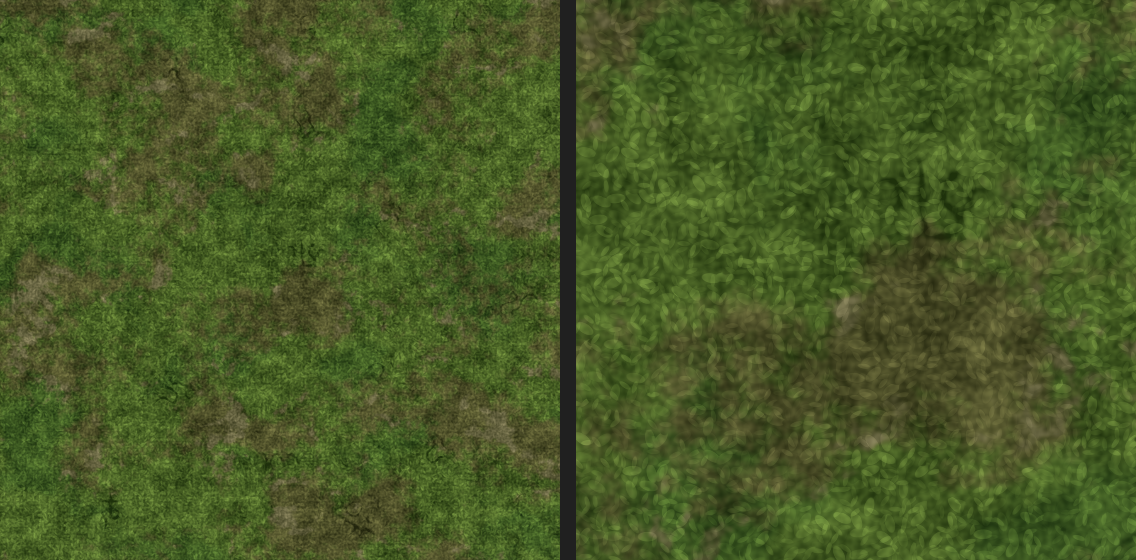
Left: the whole. Right: its middle third, enlarged.
A WebGL 2 fragment shader for this texture:

```glsl
#version 300 es
precision highp float;
// Patchy meadow seen from above: tufts of short grass, dry moss and bare soil.
// Warped gradient noise lays out the patches; layers of small random leaves
// and fine noise give a light value that picks a colour from each ground ramp.
uniform vec2 u_resolution;
out vec4 fragColor;

// Dark and light ends of each ground colour
const vec3 GRASS_DARK = vec3(0.16, 0.24, 0.07);
const vec3 GRASS_LIGHT = vec3(0.45, 0.57, 0.24);
const vec3 LUSH_DARK = vec3(0.13, 0.22, 0.07);
const vec3 LUSH_LIGHT = vec3(0.38, 0.52, 0.21);
const vec3 MOSS_DARK = vec3(0.18, 0.19, 0.08);
const vec3 MOSS_LIGHT = vec3(0.48, 0.48, 0.27);
const vec3 SOIL_DARK = vec3(0.28, 0.28, 0.16);
const vec3 SOIL_LIGHT = vec3(0.59, 0.56, 0.41);

// Feature counts across the canvas
const float PATCH_FREQ = 5.5;
const float CLUMP_FREQ = 32.0;
const float LEAF_FREQ = 105.0;
const float BLADE_FREQ = 175.0;
const float GRAIN_FREQ = 230.0;

// Strength of each contribution to the light value
const float CLUMP_GAIN = 0.85;
const float LEAF_GAIN = 0.38;
const float BLADE_GAIN = 0.36;
const float GRAIN_GAIN = 0.35;
const float CREVICE_DEPTH = 0.4;

const float TAU = 6.28319;

vec2 hash2(vec2 cell) {
    uvec2 v = uvec2(ivec2(cell) + 4096);
    v = v * 1664525u + 12345u;
    v.x += v.y * 1664525u;
    v.y += v.x * 1664525u;
    v ^= v >> 16u;
    v.x += v.y * 1664525u;
    v.y += v.x * 1664525u;
    v ^= v >> 16u;
    return vec2(v & 0xffffu) / 65536.0;
}

float cornerSlope(vec2 cell, vec2 offset) {
    float angle = TAU * hash2(cell).x;
    return dot(vec2(cos(angle), sin(angle)), offset);
}

float gradientNoise(vec2 p) {
    vec2 i = floor(p), f = p - i;
    vec2 w = f * f * f * (f * (f * 6.0 - 15.0) + 10.0);
    vec2 e = vec2(1.0, 0.0);
    float low = mix(cornerSlope(i, f), cornerSlope(i + e, f - e), w.x);
    float high = mix(cornerSlope(i + e.yx, f - e.yx), cornerSlope(i + 1.0, f - 1.0), w.x);
    return mix(low, high, w.y);
}

float fbm(vec2 p, int octaves) {
    float sum = 0.0, gain = 0.5;
    for (int i = 0; i < octaves; i++) {
        sum += gain * gradientNoise(p);
        p = mat2(1.6, 1.2, -1.2, 1.6) * p + 17.3;
        gain *= 0.5;
    }
    return sum;
}

// Tone of overlapping leaves, one per cell, over a dark gap
float leafTone(vec2 p, float halfLength, float halfWidth, float pixel) {
    vec2 home = floor(p);
    float tone = 0.15;
    for (int y = -1; y <= 1; y++) {
        for (int x = -1; x <= 1; x++) {
            vec2 cell = home + vec2(x, y);
            vec2 place = hash2(cell), look = hash2(cell + 531.0);
            vec2 d = p - cell - 0.25 - 0.5 * place;
            float c = cos(TAU * look.x), s = sin(TAU * look.x);
            d = vec2(c * d.x + s * d.y, c * d.y - s * d.x) / vec2(halfLength, halfWidth);
            float edge = (length(d) - 1.0) * halfWidth;
            float cover = 1.0 - smoothstep(-0.5 * pixel, 0.5 * pixel, edge);
            tone = mix(tone, look.y + 0.12 * d.x, cover);
        }
    }
    return tone;
}

void main() {
    vec2 uv = gl_FragCoord.xy / u_resolution.y;
    float pixel = 1.0 / u_resolution.y;

    // Patch layout, slightly wider than tall
    vec2 warp = vec2(fbm(uv * 9.0 + 40.0, 3), fbm(uv * 9.0 + 80.0, 3));
    vec2 p = (uv + 0.08 * warp) * vec2(0.85, 1.15);
    float clump = fbm(uv * CLUMP_FREQ + 11.0, 3);
    float fray = fbm(uv * 62.0 + 150.0, 3);
    float dryField = fbm(p * PATCH_FREQ + 3.0, 4) + 0.3 * fray;
    float dry = smoothstep(-0.05, 0.18, dryField);
    float lush = smoothstep(0.0, 0.2, fbm(p * 6.0 + 210.0, 3) + 0.2 * fray);
    float bareField = fbm(p * vec2(10.0, 15.0) + 120.0, 4) + 0.3 * fray;
    float bare = smoothstep(0.1, 0.24, bareField) * smoothstep(-0.02, 0.12, dryField);

    // Light from leaves, clumps and grain
    float leaves = leafTone(uv * LEAF_FREQ, 0.6, 0.3, pixel * LEAF_FREQ);
    float blades = leafTone(uv * BLADE_FREQ + 300.0, 0.65, 0.25, pixel * BLADE_FREQ);
    float detail = LEAF_GAIN * (leaves - 0.45) + BLADE_GAIN * (blades - 0.42);
    float light = 0.5 + CLUMP_GAIN * clump + detail * mix(1.0, 0.75, dry);
    light += GRAIN_GAIN * gradientNoise(uv * GRAIN_FREQ + 70.0);
    light += 0.35 * fbm(uv * 7.0 + 400.0, 2);

    // Sparse dark crevices between tufts
    float crevice = 1.0 - smoothstep(0.02, 0.12, abs(gradientNoise(uv * 38.0 + 90.0)));
    crevice *= smoothstep(0.12, 0.3, fbm(uv * 8.0 + 260.0, 2));
    light = clamp(light - CREVICE_DEPTH * crevice, -0.15, 1.1);

    // Ground colours
    vec3 grass = mix(mix(GRASS_DARK, GRASS_LIGHT, light), mix(LUSH_DARK, LUSH_LIGHT, light), lush);
    vec3 color = mix(grass, mix(MOSS_DARK, MOSS_LIGHT, light), dry);
    color = mix(color, mix(SOIL_DARK, SOIL_LIGHT, light), 0.85 * bare);
    fragColor = vec4(color, 1.0);
}
```
